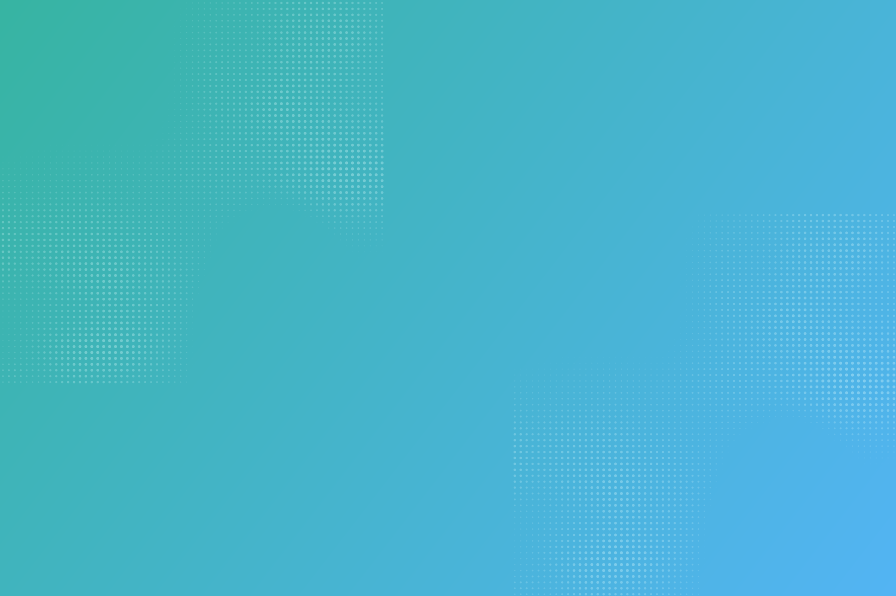
Give the GLSL for this background, as a Shadertoy shader.

```glsl
// Diagonal green-to-blue gradient with two identical square halftone tiles.
// Each tile is a regular grid of pale dots whose size and opacity follow
// a density field made of soft blobs, an arch-shaped gap and gentle noise.

const vec3 GREEN = vec3(0.215, 0.705, 0.635);
const vec3 BLUE = vec3(0.325, 0.705, 0.955);
const vec3 DOT_COLOR = vec3(0.90, 1.0, 1.0);
const vec2 GRADIENT_AXIS = vec2(1.3, 1.0);

const float PITCH = 0.00994;   // dot spacing, in canvas heights
const float CELLS = 65.0;      // dots along one side of a tile

// Blob centre (xy) and radii (zw) in tile units, y downwards
const int BLOB_COUNT = 11;
const vec4 BLOBS[BLOB_COUNT] = vec4[](
    vec4(0.84, 0.06, 0.18, 0.22), vec4(0.73, 0.27, 0.16, 0.13),
    vec4(0.92, 0.43, 0.20, 0.13), vec4(0.55, 0.20, 0.08, 0.26),
    vec4(0.58, 0.43, 0.12, 0.10), vec4(0.18, 0.64, 0.22, 0.12),
    vec4(0.34, 0.75, 0.17, 0.17), vec4(0.25, 0.92, 0.16, 0.12),
    vec4(0.01, 0.63, 0.03, 0.11), vec4(0.30, 0.47, 0.30, 0.09),
    vec4(0.03, 0.97, 0.04, 0.03));
const float STRENGTHS[BLOB_COUNT] = float[](
    0.70, 0.50, 0.95, 0.18, 0.22, 0.55, 0.50, 0.75, 0.35, 0.14, 0.25);

float hash(vec2 p) {
    return fract(sin(dot(p, vec2(127.1, 311.7))) * 43758.5453);
}

float valueNoise(vec2 p) {
    vec2 i = floor(p), f = fract(p);
    f = f * f * (3.0 - 2.0 * f);
    float top = mix(hash(i), hash(i + vec2(1.0, 0.0)), f.x);
    float bottom = mix(hash(i + vec2(0.0, 1.0)), hash(i + 1.0), f.x);
    return mix(top, bottom, f.y);
}

// Dot strength at a point of the tile, 0 to 1
float dotDensity(vec2 p) {
    float density = 0.0;
    for (int i = 0; i < BLOB_COUNT; i++) {
        vec2 q = (p - BLOBS[i].xy) / BLOBS[i].zw;
        density += STRENGTHS[i] * exp(-dot(q, q));
    }
    // Empty arch in the lower right
    float arch = length((p - vec2(0.72, 0.90)) / vec2(0.23, 0.38));
    density *= smoothstep(0.88, 1.12, arch);
    density *= 0.8 + 0.35 * valueNoise(p * 11.0);
    return 1.0 - exp(-density);
}

// Opacity of the halftone tile whose top-left corner is at the given origin
float halftoneTile(vec2 p, vec2 origin, float pixel) {
    vec2 grid = (p - origin) / PITCH;
    vec2 cell = floor(grid);
    if (any(lessThan(cell, vec2(0.0))) || any(greaterThanEqual(cell, vec2(CELLS))))
        return 0.0;

    float density = dotDensity((cell + 0.5) / CELLS);
    float radius = 0.32 * sqrt(density);
    float edge = 0.5 * pixel / PITCH;
    float dist = length(grid - cell - 0.5);
    float coverage = 1.0 - smoothstep(radius - edge, radius + edge, dist);
    return coverage * smoothstep(0.02, 0.10, density) * (0.09 + 0.38 * density);
}

void mainImage(out vec4 fragColor, in vec2 fragCoord) {
    // Canvas heights, origin at the top left
    float pixel = 1.0 / iResolution.y;
    vec2 p = vec2(fragCoord.x, iResolution.y - fragCoord.y) * pixel;
    vec2 canvas = vec2(iResolution.x * pixel, 1.0);

    // Background gradient from corner to corner
    float along = dot(p, GRADIENT_AXIS) / dot(canvas, GRADIENT_AXIS);
    vec3 color = mix(GREEN, BLUE, along);

    // Upper-left and lower-right dot tiles
    float dots = halftoneTile(p, vec2(0.0), pixel)
               + halftoneTile(p, vec2(0.8588, 0.3559), pixel);
    color = mix(color, DOT_COLOR, dots);

    fragColor = vec4(color, 1.0);
}
```
